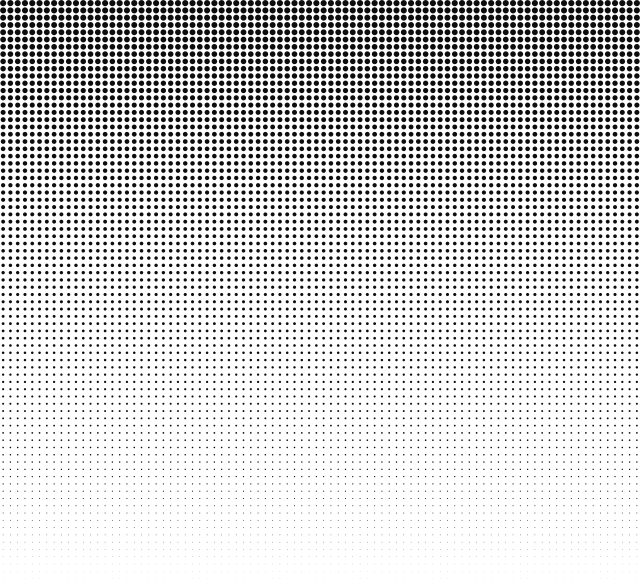
This pattern is drawn by a WebGL 1 fragment shader. Its source:

```glsl
precision highp float;
// Halftone gradient: a square grid of dark dots that shrink evenly from top to bottom.

#define COLUMNS 88.0      // dots across the canvas
#define INSET 0.00488     // edge to first dot centre, in canvas widths
#define TOP_RADIUS 0.418  // dot radius in the top row, in grid pitches
#define FADE_ROWS 82.0    // row at which dots vanish
#define SAMPLES 4         // antialiasing samples per axis
#define INK vec3(0.05)
#define PAPER vec3(1.0)

uniform vec2 u_resolution;

// Dot radius in grid pitches for a row counted from the top.
float dotRadius(float row) {
  return TOP_RADIUS * max(1.0 - row / FADE_ROWS, 0.0);
}

// Ink coverage at a grid position, with an edge of the given softness.
float dotCoverage(vec2 grid, float softness) {
  vec2 cell = floor(grid + 0.5);
  float radius = dotRadius(cell.y);
  float edge = length(grid - cell) - radius;
  return clamp(0.5 - edge / softness, 0.0, 1.0) * step(0.0001, radius);
}

void main() {
  float pitch = (1.0 - 2.0 * INSET) / (COLUMNS - 1.0);
  float pixel = 1.0 / (u_resolution.x * pitch);
  float count = float(SAMPLES);

  // Average subpixel samples so that the tiniest dots keep their true weight.
  float ink = 0.0;
  for (int j = 0; j < SAMPLES; j++) {
    for (int i = 0; i < SAMPLES; i++) {
      vec2 offset = (vec2(float(i), float(j)) + 0.5) / count - 0.5;
      vec2 point = gl_FragCoord.xy + offset;
      vec2 fromTopLeft = vec2(point.x, u_resolution.y - point.y) / u_resolution.x;
      ink += dotCoverage((fromTopLeft - INSET) / pitch, pixel / count);
    }
  }
  ink /= count * count;

  gl_FragColor = vec4(mix(PAPER, INK, ink), 1.0);
}
```
